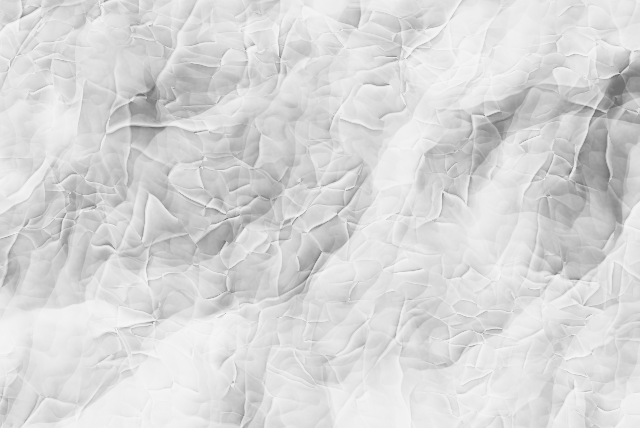
A WebGL 2 fragment shader for this texture:

```glsl
#version 300 es
precision highp float;

uniform vec2 u_resolution;
out vec4 fragColor;

const vec2 LIGHT = vec2(-0.6, 0.8);

vec2 hash2(vec2 p) {
  vec3 q = fract(vec3(p.xyx) * vec3(0.1031, 0.1030, 0.0973));
  q += dot(q, q.yzx + 33.33);
  return fract((q.xx + q.yz) * q.zy);
}

vec2 gradientAt(vec2 cell) {
  float angle = 6.2832 * hash2(cell + 57.0).x;
  return vec2(cos(angle), sin(angle));
}

float gradientNoise(vec2 p) {
  vec2 i = floor(p), f = p - i;
  vec2 u = f * f * f * (f * (f * 6.0 - 15.0) + 10.0);
  vec2 e = vec2(0.0, 1.0);
  float a = dot(gradientAt(i), f);
  float b = dot(gradientAt(i + e.yx), f - e.yx);
  float c = dot(gradientAt(i + e.xy), f - e.xy);
  float d = dot(gradientAt(i + e.yy), f - e.yy);
  return mix(mix(a, b, u.x), mix(c, d, u.x), u.y);
}

vec2 rotate(vec2 p, float angle) {
  float c = cos(angle), s = sin(angle);
  return vec2(c * p.x + s * p.y, c * p.y - s * p.x);
}

vec2 warp(vec2 p, float scale, float amount) {
  return p + amount * vec2(gradientNoise(p * scale + 13.0),
                           gradientNoise(p * scale + 41.0));
}

// Tilted facets: x is the blended tone, y the light caught along the creases
vec2 facets(vec2 p, float creaseWidth, vec2 light) {
  vec2 base = floor(p);
  vec2 nearId = base, nextId = base, nearOff = vec2(0.0), nextOff = vec2(0.0);
  float nearD = 9.0, nextD = 9.0, tone = 0.0, total = 0.0;
  for (int y = -1; y <= 1; y++) {
    for (int x = -1; x <= 1; x++) {
      vec2 id = base + vec2(x, y);
      vec2 off = id + hash2(id) - p;
      float d = dot(off, off);
      vec2 tilt = hash2(id + 91.0) * 2.0 - 1.0;
      float weight = exp(-20.0 * d);
      tone += weight * (tilt.x + 1.2 * tilt.y * dot(off, light));
      total += weight;
      if (d < nearD) {
        nextD = nearD; nextOff = nearOff; nextId = nearId;
        nearD = d; nearOff = off; nearId = id;
      } else if (d < nextD) {
        nextD = d; nextOff = off; nextId = id;
      }
    }
  }
  vec2 across = nextOff - nearOff;
  float span = max(length(across), 0.05);
  float edge = (nextD - nearD) / (2.0 * span);
  vec2 pair = hash2(nearId + nextId + 23.0);
  float side = dot(across, light) / span * (pair.x < 0.35 ? -1.0 : 1.0);
  float bevel = 1.3 * side * smoothstep(0.0, 0.5 * creaseWidth, edge);
  float crease = exp(-edge / creaseWidth) * (bevel + 0.3) * pair.y;
  return vec2(tone / max(total, 1e-7), crease);
}

// Folded sheet height, sharp along the zero lines of the noise
float foldHeight(vec2 p) {
  float height = 0.0, scale = 2.8, strength = 0.32;
  for (int i = 0; i < 4; i++) {
    vec2 q = rotate(p, 0.5 + 0.7 * float(i)) * vec2(0.75, 1.2);
    height += strength / scale * abs(gradientNoise(q * scale + 7.0 * float(i)));
    scale *= 2.0;
    strength *= 0.87;
  }
  return height;
}

float foldSlope(vec2 p, vec2 light, float reach) {
  return (foldHeight(p - light * reach) - foldHeight(p + light * reach)) / (2.0 * reach);
}

void main() {
  vec2 uv = gl_FragCoord.xy / u_resolution.y;
  vec2 p = warp(warp(warp(uv, 2.5, 0.06), 8.0, 0.024), 26.0, 0.009);

  // Broad undulation and folds
  float relief = 0.9 * gradientNoise(p * vec2(2.4, 2.0) + 4.0);
  relief += foldSlope(p, LIGHT, 0.0015);

  // Facets from large to small, each layer turned another way
  float scale = 3.0, toneGain = 0.82, creaseGain = 2.3;
  for (int i = 0; i < 5; i++) {
    float angle = 0.55 + 0.6 * float(i);
    vec2 q = rotate(p, angle) * vec2(0.72, 1.25) * scale + 19.0 * float(i);
    float width = scale * mix(0.0062, 0.0032, float(i) / 4.0);
    vec2 facet = facets(q, width, rotate(LIGHT, angle));
    float worn = smoothstep(-0.2, 0.3, gradientNoise(p * 5.0 + 31.0 * float(i)));
    relief += toneGain * mix(1.0, 0.4 + worn, float(i) / 4.0) * facet.x;
    relief += creaseGain * worn * facet.y;
    scale *= 1.65;
    toneGain *= 0.64;
    creaseGain *= 0.96;
  }

  // Paper fibre
  relief += 0.14 * gradientNoise(uv * 120.0) + 0.07 * gradientNoise(uv * 45.0);

  // Bright sheet with a longer, softly limited falloff into shade
  float shade = exp(-clamp(relief, -2.5, 2.5));
  float grey = 0.964 - 0.095 * shade / (1.0 + 0.1 * shade);
  fragColor = vec4(vec3(grey), 1.0);
}
```
